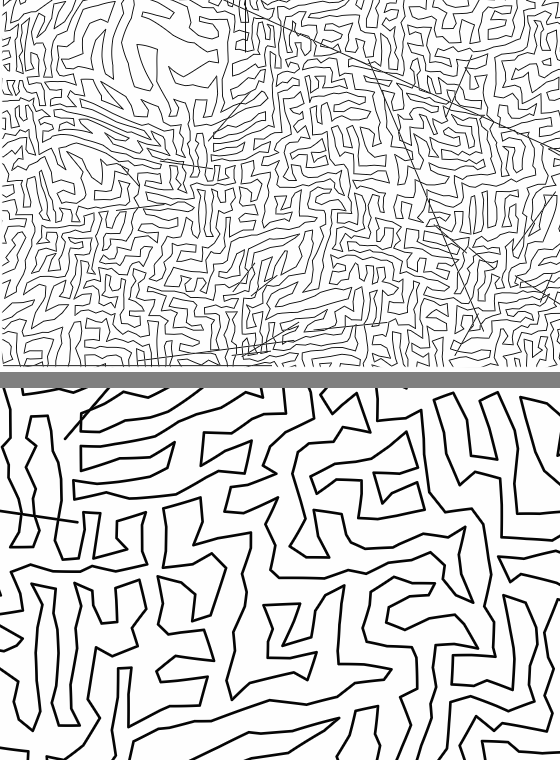
Top, the full canvas; bottom, a detail of the centre.
This pattern is drawn by a Shadertoy shader. Its source:

```glsl
#define ROWS 48.0          // path points per canvas height
#define JITTER 0.74        // scatter of the points, in grid steps
#define BLOCK 5.0          // cells sharing one growth direction
#define LINE_WIDTH 0.0024  // in canvas heights
#define SWAY 0.028         // bending of the grid
#define STRAYS 16          // short straight strokes
#define MARGIN vec2(0.006, 0.014)
#define PAPER vec3(0.995)
#define INK vec3(0.02)

float hash(vec2 p) {
    vec3 q = fract(p.xyx * vec3(0.1031, 0.1030, 0.0973));
    q += dot(q, q.yzx + 33.33);
    return fract((q.x + q.y) * q.z);
}

float segmentDistance(vec2 p, vec2 a, vec2 b) {
    vec2 ab = b - a, ap = p - a;
    return length(ap - ab * clamp(dot(ap, ab) / max(dot(ab, ab), 1e-8), 0.0, 1.0));
}

// Widen the grid around a center
vec2 swell(vec2 p, vec2 center, float radius, float amount) {
    vec2 q = p - center;
    return -q * amount * exp(-dot(q, q) / (radius * radius));
}

// Canvas position to grid position
vec2 toGrid(vec2 p) {
    vec2 w = p + swell(p, vec2(0.40, 0.85), 0.25, 0.66);
    w += swell(p, vec2(0.20, 0.54), 0.12, 0.48);
    w += SWAY * sin(p.yx * vec2(8.0, 9.0) + vec2(1.0, 2.6));
    w += 0.4 * SWAY * sin(p * vec2(17.0, 15.0) + p.yx * 7.0);
    return w * ROWS;
}

// Each cell grows towards one neighbour, forming a maze-like tree
vec2 heading(vec2 cell) {
    float turn = floor(4.0 * hash(floor(cell / BLOCK) + 71.3));
    float k = mod(turn + step(0.5, hash(cell + 13.7)), 4.0);
    vec2 axis = mod(k, 2.0) < 0.5 ? vec2(1, 0) : vec2(0, 1);
    return k < 2.0 ? axis : -axis;
}

bool linked(vec2 cell, vec2 dir) {
    return heading(cell) == dir || heading(cell + dir) == -dir;
}

// The path runs around the tree, through four points per cell
bool joined(vec2 node, vec2 dir) {
    vec2 cell = floor(node / 2.0), side = node - 2.0 * cell;
    if (dot(side, dir) > 0.5) return linked(cell, dir);
    vec2 across = dir.yx;
    return !linked(cell, across * (2.0 * dot(side, across) - 1.0));
}

vec2 scattered(vec2 node) {
    return node + JITTER * (vec2(hash(node + 5.1), hash(node + 47.9)) - 0.5);
}

float pathDistance(vec2 p) {
    const float e = 0.001;
    vec2 g = toGrid(p), base = floor(g);
    mat2 toCanvas = inverse(mat2(toGrid(p + vec2(e, 0)) - g,
                                 toGrid(p + vec2(0, e)) - g) / e);
    float d = 1.0;
    for (int j = -1; j <= 1; j++)
    for (int i = -1; i <= 1; i++) {
        vec2 node = base + vec2(i, j);
        vec2 a = toCanvas * (scattered(node) - g);
        for (int k = 0; k < 2; k++) {
            vec2 dir = k == 0 ? vec2(1, 0) : vec2(0, 1);
            if (joined(node, dir)) {
                vec2 b = toCanvas * (scattered(node + dir) - g);
                d = min(d, segmentDistance(vec2(0), a, b));
            }
        }
    }
    return d;
}

// Long straight jumps and scattered short strokes
float strayDistance(vec2 p, float aspect) {
    float d = segmentDistance(p, vec2(0.58, 1.01), vec2(1.51, 0.59));
    d = min(d, segmentDistance(p, vec2(0.99, 0.84), vec2(1.30, 0.11)));
    d = min(d, segmentDistance(p, vec2(0.66, 1.01), vec2(0.66, 0.86)));
    d = min(d, segmentDistance(p, vec2(0.01, 0.017), vec2(0.73, 0.017)));
    d = min(d, segmentDistance(p, vec2(0.37, 0.03), vec2(0.79, 0.085)));
    for (int i = 0; i < STRAYS; i++) {
        float id = float(i) * 3.7;
        vec2 start = vec2(hash(vec2(id, 1.3)) * aspect, 0.75 * hash(vec2(id, 8.9)));
        float angle = 2.4 * (hash(vec2(id, 21.1)) - 0.5);
        float len = mix(0.07, 0.2, hash(vec2(id, 34.6)));
        d = min(d, segmentDistance(p, start, start + len * vec2(cos(angle), sin(angle))));
    }
    return d;
}

void mainImage(out vec4 fragColor, in vec2 fragCoord) {
    vec2 p = fragCoord / iResolution.y;
    float pixel = 1.0 / iResolution.y;
    float d = pathDistance(p);

    // Blank strip along the left and lower edges
    vec2 inside = smoothstep(-pixel, pixel, p - MARGIN);
    float ink = clamp((0.5 * LINE_WIDTH - d) / pixel + 0.5, 0.0, 1.0) * inside.x * inside.y;

    float stray = strayDistance(p, iResolution.x / iResolution.y);
    ink = max(ink, clamp((0.5 * LINE_WIDTH - stray) / pixel + 0.5, 0.0, 1.0));
    fragColor = vec4(mix(PAPER, INK, ink), 1.0);
}
```
